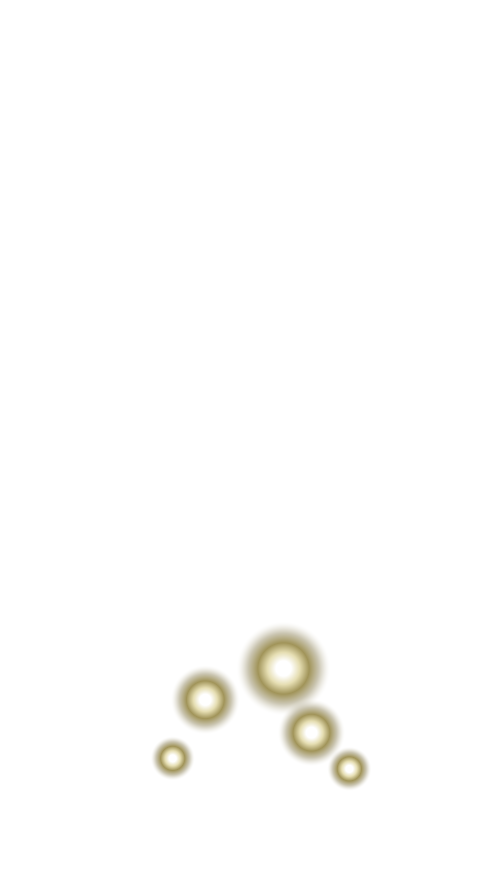
This background is drawn by a Shadertoy shader. Its source:

```glsl
// Five soft olive halo rings with bright cores, low on a white ground.
// Each halo is a radial colour ramp around its centre; the halos are
// multiplied together, so that overlapping rims darken gently.

const vec3 PAPER = vec3(1.0);
const vec3 CREAM = vec3(0.90, 0.87, 0.70);   // inner glow
const vec3 OLIVE = vec3(0.63, 0.58, 0.35);   // ring at its darkest
const vec3 HAZE  = vec3(0.79, 0.77, 0.69);   // outer falloff

// Ramp stops as fractions of the halo radius
const float CORE_END  = 0.16;
const float CREAM_AT  = 0.34;
const float OLIVE_AT  = 0.54;
const float HAZE_AT   = 0.74;

// Centre x (from the middle), centre y and radius, in canvas heights
const int HALO_COUNT = 5;
const vec3 HALOS[HALO_COUNT] = vec3[](
    vec3( 0.0352, 0.2539, 0.053),
    vec3(-0.0521, 0.2190, 0.039),
    vec3( 0.0664, 0.1823, 0.038),
    vec3(-0.0885, 0.1536, 0.025),
    vec3( 0.1087, 0.1419, 0.025));

float ramp(float from, float to, float t) {
    return clamp((t - from) / (to - from), 0.0, 1.0);
}

// Colour of a halo at t, the distance divided by the radius
vec3 haloColor(float t) {
    vec3 color = mix(PAPER, CREAM, ramp(CORE_END, CREAM_AT, t));
    color = mix(color, OLIVE, ramp(CREAM_AT, OLIVE_AT, t));
    color = mix(color, HAZE, ramp(OLIVE_AT, HAZE_AT, t));
    return mix(color, PAPER, smoothstep(0.0, 1.0, 0.5 + 0.5 * ramp(HAZE_AT, 1.0, t)) * 2.0 - 1.0);
}

void mainImage(out vec4 fragColor, in vec2 fragCoord) {
    // Height units, with x measured from the vertical centre line
    vec2 p = fragCoord / iResolution.y;
    p.x -= 0.5 * iResolution.x / iResolution.y;

    // Multiply the halos onto the ground
    vec3 color = PAPER;
    for (int i = 0; i < HALO_COUNT; i++) {
        vec3 halo = HALOS[i];
        color *= haloColor(length(p - halo.xy) / halo.z);
    }

    fragColor = vec4(color, 1.0);
}
```
